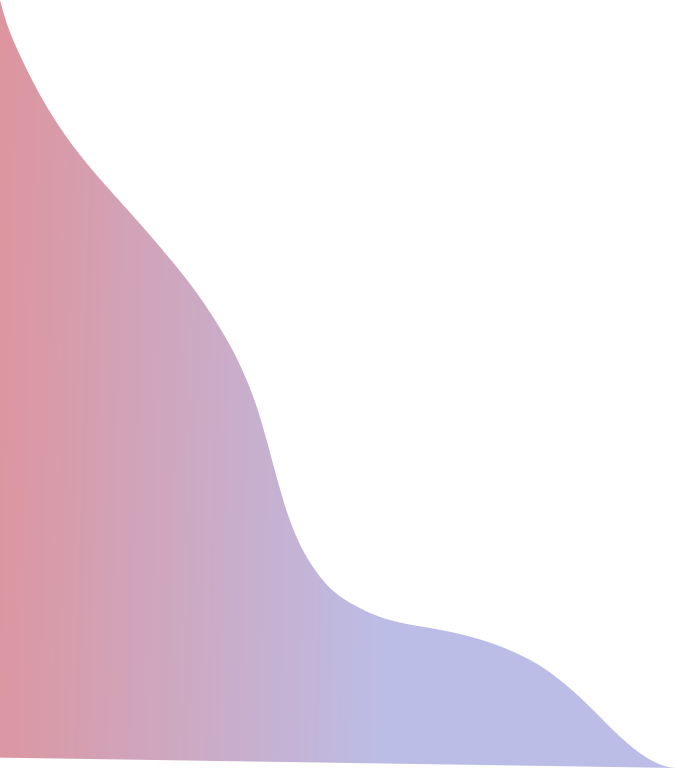
Write a Shadertoy shader that draws this background.

```glsl
// Knots of the hill outline: x, height, slope
const vec3 KNOTS[15] = vec3[15](
    vec3(0.0, 1.0, -3.53), vec3(0.0295, 0.928, -1.9),
    vec3(0.081, 0.844, -1.37), vec3(0.192, 0.723, -0.99),
    vec3(0.2655, 0.647, -1.095), vec3(0.333, 0.56, -1.52),
    vec3(0.3746, 0.4805, -2.43), vec3(0.3968, 0.4154, -3.25),
    vec3(0.4233, 0.3333, -2.65), vec3(0.469, 0.2526, -1.2),
    vec3(0.5383, 0.205, -0.44), vec3(0.634, 0.1823, -0.15),
    vec3(0.782, 0.1406, -0.47), vec3(0.885, 0.0664, -0.9),
    vec3(1.0, 0.0, 0.0));

// Cubic Hermite curve through the knots
float hillHeight(float x) {
    float height = 0.0;
    for (int i = 0; i < 14; i++) {
        vec3 a = KNOTS[i], b = KNOTS[i + 1];
        if (x >= a.x && x <= b.x) {
            float span = b.x - a.x;
            float t = (x - a.x) / span;
            float s = 1.0 - t;
            height = s * s * ((1.0 + 2.0 * t) * a.y + t * span * a.z)
                   + t * t * ((1.0 + 2.0 * s) * b.y - s * span * b.z);
        }
    }
    return height;
}

// Coverage of the region where d > 0, softened over one pixel
float coverage(float d) {
    float pixel = max(length(vec2(dFdx(d), dFdy(d))), 1e-5);
    return clamp(0.5 + d / pixel, 0.0, 1.0);
}

void mainImage(out vec4 fragColor, in vec2 fragCoord) {
    vec2 uv = fragCoord / iResolution.xy;

    // Rose to lavender, tilted slightly
    float blend = clamp((uv.x + 0.03 * (1.0 - uv.y)) / 0.6, 0.0, 1.0);
    vec3 rose = vec3(0.868, 0.583, 0.62);
    vec3 lavender = vec3(0.735, 0.742, 0.905);
    vec3 hillColor = mix(rose, lavender, blend);

    // Hill between its outline and the sloping base
    float belowOutline = coverage(hillHeight(uv.x) - uv.y);
    float aboveBase = coverage(uv.y - 0.0135 * (1.0 - uv.x));
    vec3 color = mix(vec3(1.0), hillColor, belowOutline * aboveBase);

    fragColor = vec4(color, 1.0);
}
```
